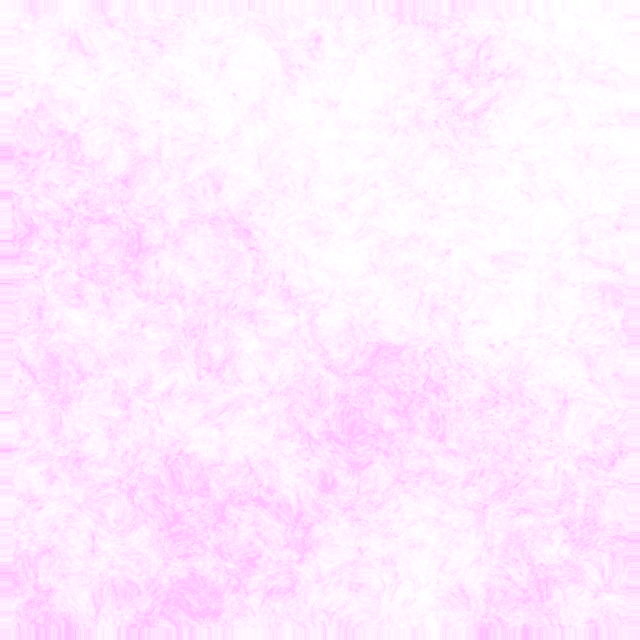
A three.js fragment shader for this texture:

```glsl
varying vec2 vUv;

float hash(vec2 p) {
  return fract(sin(dot(p, vec2(127.1, 311.7))) * 43758.5453);
}

vec2 hash2(vec2 p) {
  return vec2(hash(p), hash(p + 57.3));
}

float noise(vec2 p) {
  vec2 i = floor(p), f = fract(p);
  f = f * f * (3.0 - 2.0 * f);
  return mix(mix(hash(i), hash(i + vec2(1.0, 0.0)), f.x),
             mix(hash(i + vec2(0.0, 1.0)), hash(i + 1.0), f.x), f.y);
}

mat2 rotation(float a) {
  return mat2(cos(a), sin(a), -sin(a), cos(a));
}

// Octaves are turned against each other to hide the lattice
float fbm(vec2 p, float gain) {
  float sum = 0.0, total = 0.0, weight = 1.0;
  for (int i = 0; i < 5; i++) {
    sum += weight * noise(p);
    total += weight;
    weight *= gain;
    p = rotation(0.65) * p * 2.03 + 17.3;
  }
  return sum / total;
}

// One bent hair per cell, with a random direction and length
float fibres(vec2 p, float width) {
  vec2 cell = floor(p);
  vec2 rnd = hash2(cell);
  vec2 q = rotation(6.283 * rnd.x) * (fract(p) - 0.5);
  float halfLength = 0.15 + 0.25 * rnd.y;
  q.y += (hash(cell + 9.1) - 0.5) * 1.6 * (q.x * q.x - 0.04);
  float d = length(vec2(max(abs(q.x) - halfLength, 0.0), q.y));
  return smoothstep(width, width * 0.3, d) * step(0.4, hash(cell + 23.7));
}

// Ragged specks of random size, kept inside their cells
float flecks(vec2 p, float density) {
  vec2 cell = floor(p);
  vec2 q = fract(p) - 0.5 - 0.4 * (hash2(cell) - 0.5);
  q = rotation(6.283 * hash(cell + 4.4)) * q * vec2(1.0, 1.5);
  float radius = 0.1 + 0.18 * hash(cell + 31.9);
  float d = length(q) + 0.16 * (noise(p * 4.0) - 0.5);
  return smoothstep(radius + 0.06, radius - 0.06, d) * step(hash(cell + 71.2), density);
}

void main() {
  // The rim repeats the outermost line as streaks
  vec2 uv = clamp(vUv, 0.017, 0.983);
  vec2 warp = vec2(noise(uv * 22.0), noise(uv * 22.0 + 40.0)) - 0.5;

  // Broad clouds and fine mottling
  float clouds = fbm(uv * 3.6 + 0.12 * warp + 5.7, 0.56);
  float grain = fbm(rotation(0.4) * uv * 42.0 + 1.2 * warp, 0.85);
  float stain = 0.24 + 0.62 * (clouds - 0.5) + 0.62 * (grain - 0.5);

  // Fibres, from wide and faint to fine
  float scale = 6.0;
  for (int i = 0; i < 4; i++) {
    float layer = float(i);
    vec2 p = rotation(1.1 * layer) * (uv + 0.025 * warp) * scale + 13.0 * layer;
    float fade = smoothstep(0.3, 0.7, noise(uv * 30.0 + 8.0 * layer));
    stain += 0.065 * fade * fibres(p, 0.035 + 0.018 * layer);
    scale *= 1.9;
  }

  // Flecks gathered in patches
  float patches = smoothstep(0.5, 0.85, noise(uv * 7.0 + 21.0));
  stain += 0.10 * flecks(uv * 55.0 + 0.6 * warp, 0.03 + 0.25 * patches);
  stain += 0.09 * flecks(rotation(0.7) * uv * 120.0, 0.06 + 0.35 * patches);

  // Squaring keeps pale areas wide and deep pink rare
  stain = clamp(stain, 0.0, 0.49);
  gl_FragColor = vec4(1.0, 1.0 - stain * stain, 1.0, 1.0);
}
```
